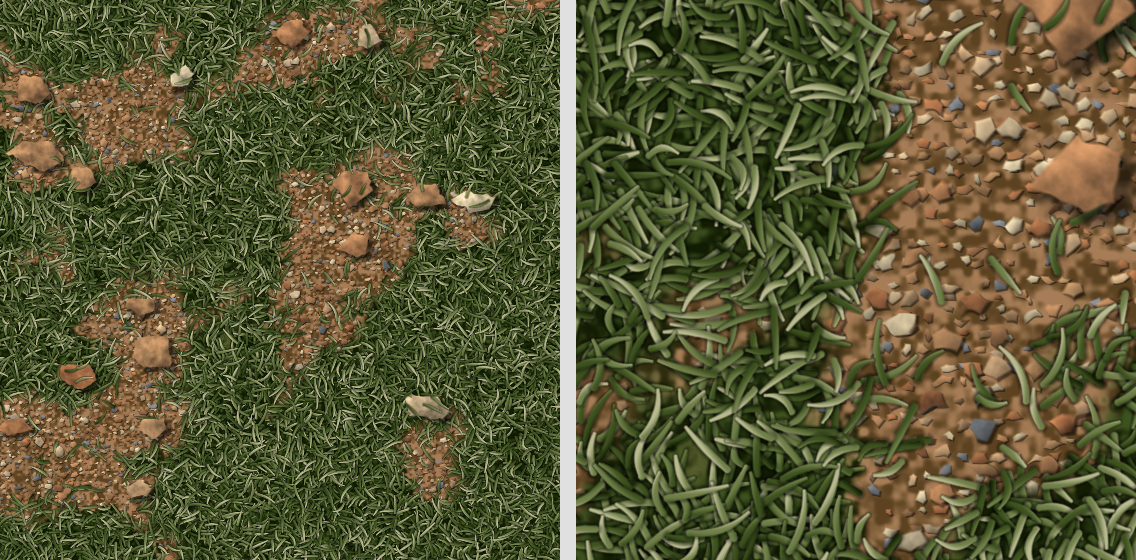
Left, the full canvas; right, a detail of the centre.
A WebGL 2 fragment shader for this texture:

```glsl
#version 300 es
precision highp float;

uniform vec2 u_resolution;
out vec4 fragColor;

const vec3 DARK = vec3(0.07, 0.11, 0.01);
const vec3 GREEN = vec3(0.24, 0.32, 0.12);
const vec3 LIGHT = vec3(0.44, 0.50, 0.29);
const vec3 PALE = vec3(0.73, 0.73, 0.57);
const vec3 EARTH = vec3(0.36, 0.26, 0.13);
const vec3 CLAY = vec3(0.65, 0.49, 0.34);
const vec3 RUST = vec3(0.64, 0.42, 0.27);
const vec3 CHALK = vec3(0.76, 0.70, 0.57);
const vec3 SLATE = vec3(0.46, 0.48, 0.50);

vec3 hash3(vec2 p) {
    vec3 q = fract(vec3(p.xyx) * vec3(0.1031, 0.1030, 0.0973));
    q += dot(q, q.yxz + 33.33);
    return fract((q.xxy + q.yzz) * q.zyx);
}

float noise(vec2 p) {
    vec2 i = floor(p), f = fract(p);
    f = f * f * (3.0 - 2.0 * f);
    float low = mix(hash3(i).x, hash3(i + vec2(1, 0)).x, f.x);
    float high = mix(hash3(i + vec2(0, 1)).x, hash3(i + vec2(1, 1)).x, f.x);
    return mix(low, high, f.y);
}

float fbm(vec2 p) {
    float sum = 0.0, amp = 0.53;
    for (int i = 0; i < 4; i++) {
        sum += amp * noise(p);
        p = mat2(1.6, 1.2, -1.2, 1.6) * p + 7.3;
        amp *= 0.5;
    }
    return sum;
}

// Bare earth is more common towards the upper left
float bareness(vec2 uv) {
    float bias = 0.22 * (0.5 - uv.x) + 0.08 * (uv.y - 0.5);
    float patches = fbm(uv * 5.0 + 21.0) + 0.22 * (noise(uv * 17.0 + 5.0) - 0.5);
    return smoothstep(0.55, 0.71, patches + bias);
}

vec3 grassRamp(float t) {
    vec3 c = mix(DARK, GREEN, smoothstep(0.0, 0.35, t));
    c = mix(c, LIGHT, smoothstep(0.35, 0.7, t));
    return mix(c, PALE, smoothstep(0.7, 1.0, t));
}

vec3 stoneColour(float h) {
    vec3 c = mix(RUST, CLAY, smoothstep(0.0, 0.4, h));
    c = mix(c, CHALK, smoothstep(0.4, 0.75, h));
    return mix(c, SLATE, step(0.91, h));
}

// Irregular five-sided outline
float polygon(vec2 p, float radius, float turn, vec2 seed) {
    float d = -radius;
    for (int k = 0; k < 5; k++) {
        vec3 h = hash3(seed + float(k) * 5.7);
        float a = turn + float(k) * 1.2566 + (h.x - 0.5) * 0.7;
        d = max(d, dot(p, vec2(cos(a), sin(a))) - radius * (0.65 + 0.35 * h.y));
    }
    return d;
}

vec3 addStones(vec3 col, vec2 uv, float scale, float bareChance, float grassChance, float soft) {
    vec2 p = uv * scale, cell = floor(p);
    p += (noise(uv * 130.0) - 0.5) * 0.0045 * scale;
    for (int n = 0; n < 9; n++) {
        vec2 id = cell + vec2(n % 3 - 1, n / 3 - 1) + scale * 3.0;
        vec3 place = hash3(id), look = hash3(id + 61.0);
        vec2 centre = id - scale * 3.0 + 0.2 + 0.6 * place.xy;
        if (place.z > mix(grassChance, bareChance, bareness(centre / scale))) continue;
        vec2 q = (p - centre) * vec2(1.0, 1.0 + 0.7 * look.z);
        float radius = mix(0.22, 0.46, look.x);
        float d = polygon(q, radius, look.z * 6.283, id);
        float shade = polygon(q + vec2(-0.07, 0.09), radius, look.z * 6.283, id);
        col *= 1.0 - 0.5 * (1.0 - smoothstep(-0.03, 0.08, shade));
        float light = 0.96 + 0.24 * dot(q, vec2(-0.5, 0.8)) / radius;
        light += 0.9 * (fbm(uv * 70.0) - 0.5);
        col = mix(col, stoneColour(look.y) * light, 1.0 - smoothstep(-soft, soft, d));
    }
    return col;
}

// One sheet of curved, tapering blades over the layers below
vec3 addBlades(vec3 col, vec2 uv, float layer) {
    const float SCALE = 34.0;
    vec2 shift = layer * vec2(0.37, 0.61);
    vec2 cell = floor(uv * SCALE + shift);
    for (int n = 0; n < 9; n++) {
        vec2 id = cell + vec2(n % 3 - 1, n / 3 - 1);
        vec3 place = hash3(id + layer * 43.0 + 9.0), look = hash3(id + layer * 71.0 + 130.0);
        vec2 root = (id + place.xy - shift) / SCALE;
        if (place.z < bareness(root) * 0.97) continue;
        float angle = noise(root * 11.0 + 40.0) * 8.0 + (look.x - 0.5) * 2.6;
        vec2 along = vec2(cos(angle), sin(angle));
        vec2 q = uv - root;
        q = vec2(dot(q, along), dot(q, vec2(-along.y, along.x)));
        float len = mix(0.008, 0.019, look.y);
        float t = clamp(q.x / len, -1.0, 1.0);
        q.y += (look.z - 0.5) * 0.009 * t * t;
        float d = length(vec2(max(abs(q.x) - len, 0.0), q.y));
        float width = 0.0022 * (1.0 - 0.5 * max(t, 0.0));
        float tone = 0.21 + 0.64 * fract(look.x * 7.0 + look.z) + 0.17 * t + 0.014 * layer;
        tone += 0.14 * q.y / width * step(d, width);
        col *= 1.0 - 0.38 * (1.0 - smoothstep(width, width * 2.4, d));
        col = mix(col, grassRamp(tone), 1.0 - smoothstep(width - 0.0009, width + 0.0008, d));
    }
    return col;
}

void main() {
    vec2 uv = gl_FragCoord.xy / min(u_resolution.x, u_resolution.y);

    // Earth and gravel
    float grain = 0.5 * fbm(uv * 60.0) + 0.5 * noise(uv * 210.0);
    vec3 col = mix(EARTH, CLAY, smoothstep(0.3, 0.7, grain));
    col = addStones(col, uv, 95.0, 0.85, 0.0, 0.10);
    col = addStones(col, uv, 50.0, 0.4, 0.0, 0.06);

    // Shaded undergrowth
    vec3 under = mix(DARK, GREEN, smoothstep(0.3, 0.75, grain));
    float open = bareness(uv + (grain - 0.5) * 0.03);
    col = mix(under, col, smoothstep(0.0, 0.6, open));

    // Blades, with rocks set just below the topmost sheet
    for (int i = 0; i < 9; i++) col = addBlades(col, uv, float(i));
    col = addStones(col, uv, 10.0, 0.42, 0.05, 0.018);
    col = addBlades(col, uv, 9.0);

    fragColor = vec4(clamp(col, 0.0, 1.0), 1.0);
}
```
